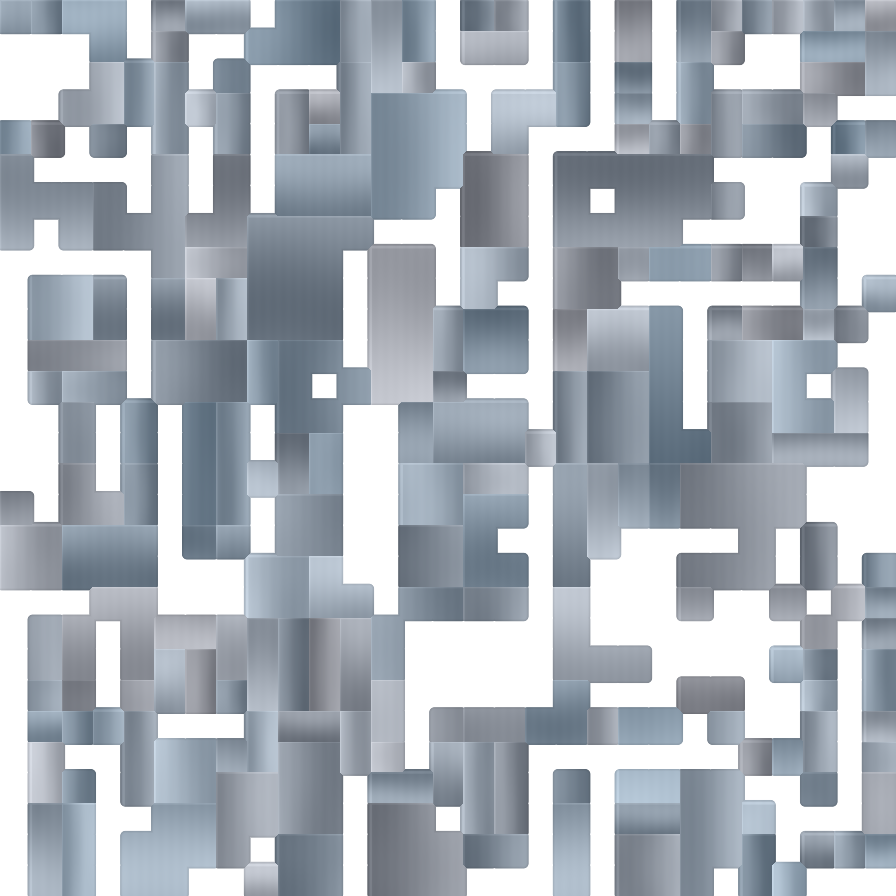
Reproduce this background procedurally as a Shadertoy shader.

```glsl
#define CELLS 29.0       // grid cells along the canvas height
#define OVERHANG 0.11    // how far filled cells reach into gaps
#define CORNER 0.17      // rounding of outer corners
#define WHOLE_GAP 0.08   // share of regions left fully open
#define COLUMN_GAP 0.50  // running share with an open column
#define ROW_GAP 0.78     // running share with an open row
#define HOLE_SHARE 0.025 // share of single open cells
#define TONE 0.605
#define TONE_SPREAD 0.19
#define SHADING 0.105

vec3 hash3(vec4 key, float seed) {
    float s = sin(dot(key, vec4(12.989, 78.233, 37.719, 9.151)) + seed * 4.37);
    return fract(s * vec3(43758.5, 24634.6, 35791.3));
}

// Splits the grid at random until the part holding the cell is small.
// Returns its lower left corner and its size.
vec4 partAt(vec2 cell, float seed, float minArea, float maxArea) {
    vec2 lo = vec2(0.0), size = vec2(CELLS);
    for (int i = 0; i < 16; i++) {
        vec3 h = hash3(vec4(lo, size), seed);
        vec2 mid = lo + 0.5 * size;
        bool fine = mid.y > 0.84 * CELLS || mid.x > 0.83 * CELLS;
        float limit = mix(minArea, maxArea, h.x * h.x) * (fine ? 0.4 : 1.0);
        if (size.x * size.y <= max(limit, 1.0)) break;

        int axis = size.x * mix(0.7, 1.9, h.y) > size.y ? 0 : 1;
        float cut = floor(size[axis] * mix(0.3, 0.7, h.z) + 0.5);
        cut = clamp(cut, 1.0, size[axis] - 1.0);
        if (cell[axis] < lo[axis] + cut) {
            size[axis] = cut;
        } else {
            lo[axis] += cut;
            size[axis] -= cut;
        }
    }
    return vec4(lo, size);
}

// Open channels along region borders, open regions and lone holes
bool isGap(vec2 cell) {
    vec4 region = partAt(cell, 3.0, 10.0, 34.0);
    vec3 h = hash3(region, 8.0);
    vec2 local = cell - region.xy;
    if (hash3(vec4(cell, 1.0, 2.0), 5.0).x < HOLE_SHARE) return true;
    if (h.x < WHOLE_GAP) return true;
    if (h.x < COLUMN_GAP) return local.x < 0.5 && local.y >= floor(h.y * 2.0);
    if (h.x < ROW_GAP) return local.y < 0.5 && local.x >= floor(h.y * 2.0);
    return false;
}

float roundedBox(vec2 p, float halfSize, float radius) {
    vec2 q = abs(p) - halfSize + radius;
    return length(max(q, 0.0)) + min(max(q.x, q.y), 0.0) - radius;
}

// Steel blue panel with one soft gradient and a pale seam
vec3 panelColor(vec2 p, vec2 cell, float pixel) {
    vec4 panel = partAt(cell, 1.0, 2.5, 20.0);
    vec3 h = hash3(panel, 11.0);
    vec3 k = hash3(panel, 17.0);
    vec2 local = p - panel.xy;
    vec2 t = clamp(local / panel.zw, 0.0, 1.0);

    float along = h.x < 0.58 ? t.x : t.y;
    float direction = h.y < 0.5 ? -1.0 : 1.0;
    float tone = TONE + TONE_SPREAD * (h.z - 0.5);
    tone += SHADING * sin(direction * 2.9 * (along - 0.5) + 1.6 * (k.x - 0.5));
    tone += 0.012 * sin(5.0 * t.x + 6.3 * k.y) * sin(4.0 * t.y + 6.3 * k.z);
    tone += 0.004 * sin(p.x * 19.0);

    // Thin light line on the left and top borders
    float border = min(abs(local.x), abs(panel.w - local.y));
    tone += 0.055 * (1.0 - smoothstep(0.02, 0.03 + pixel, border));

    vec3 tint = mix(vec3(-0.008, 0.0, 0.03), vec3(-0.07, 0.0, 0.062), k.y);
    return vec3(tone) + tint;
}

void mainImage(out vec4 fragColor, in vec2 fragCoord) {
    float pixel = CELLS / iResolution.y;
    vec2 p = fragCoord * pixel;
    vec2 corner = floor(p - 0.5);

    // Join the four nearest filled cells; the closest one gives the colour
    float shape = 1.0, nearest = 9.0;
    vec2 owner = floor(p);
    for (int i = 0; i < 4; i++) {
        vec2 place = corner + vec2(i % 2, i / 2);
        vec2 cell = clamp(place, vec2(0.0), vec2(CELLS - 1.0));
        if (isGap(cell)) continue;
        vec2 offset = p - place - 0.5;
        shape = min(shape, roundedBox(offset, 0.5 + OVERHANG, CORNER));
        if (length(offset) < nearest) {
            nearest = length(offset);
            owner = cell;
        }
    }

    vec3 color = panelColor(p, owner, pixel);
    color *= 1.0 - 0.09 * smoothstep(-0.09, 0.0, shape);
    float cover = 1.0 - smoothstep(-0.5 * pixel, 0.5 * pixel, shape);
    fragColor = vec4(mix(vec3(1.0), color, cover), 1.0);
}
```
